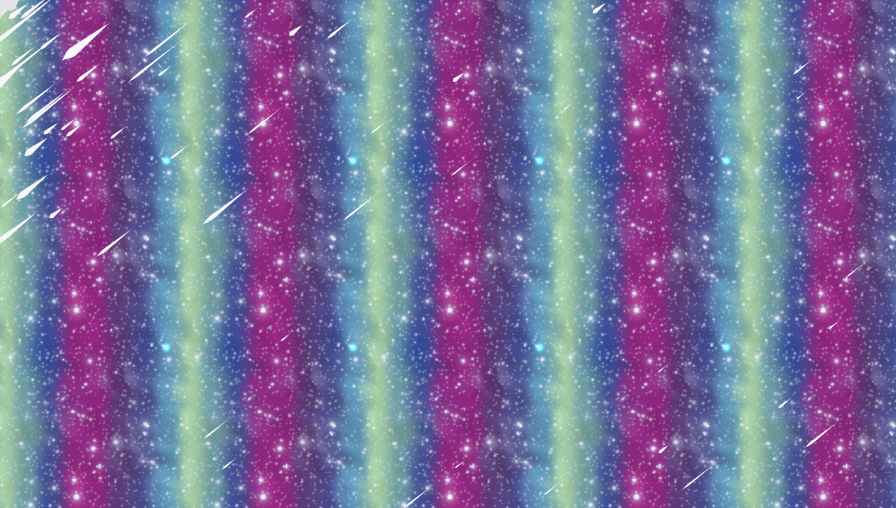
Write a Shadertoy shader that draws this pattern.

```glsl
// Tiled galaxy stripes with star dust, scratched by white diagonal slivers.

const float TAU = 6.2832;

vec3 hash3(vec2 p) {
    vec3 q = fract(p.xyx * vec3(0.1031, 0.103, 0.0973));
    q += dot(q, q.yxz + 33.33);
    return fract((q.xxy + q.yzz) * q.zyx);
}

// Layered sines with whole frequencies, so the clouds wrap at tile borders
float clouds(vec2 tile) {
    vec2 a = TAU * vec2(tile.x + tile.y, tile.y - tile.x);
    float sum = 0.0;
    for (float f = 1.0; f < 8.0; f++) {
        vec2 q = a * f + f * f;
        sum += sin(q.x + 1.7 * sin(a.y + f)) * sin(q.y + 1.9 * sin(a.x * 2.0 - f)) / f;
    }
    return sum;
}

// Soft spot that wraps around the tile
float blob(vec2 tile, vec2 center, vec2 radius) {
    vec2 d = (fract(tile - center + 0.5) - 0.5) / radius;
    return exp(-dot(d, d));
}

// Vertical colour bands, blended around the tile
vec3 stripes(float u) {
    vec3 bands[8] = vec3[8](
        vec3(0.64, 0.80, 0.64), vec3(0.42, 0.60, 0.63),
        vec3(0.25, 0.30, 0.56), vec3(0.50, 0.17, 0.50),
        vec3(0.55, 0.15, 0.50), vec3(0.34, 0.22, 0.45),
        vec3(0.29, 0.29, 0.53), vec3(0.37, 0.59, 0.72));
    float x = fract(u) * 8.0;
    int i = int(x) % 8;
    return mix(bands[i], bands[(i + 1) % 8], smoothstep(0.0, 1.0, fract(x)));
}

// Cellular stars: wrapped cell ids make every tile alike
float stars(vec2 tile, float cells, float radius, float share) {
    vec2 p = tile * cells;
    float light = 0.0;
    for (int y = -1; y <= 1; y++)
    for (int x = -1; x <= 1; x++) {
        vec2 cell = floor(p) + vec2(x, y);
        vec3 h = hash3(mod(cell, cells) + cells * 3.0);
        float size = radius * cells * (0.6 + 0.6 * h.z);
        vec2 d = (p - cell - h.xy) / size;
        float lit = step(fract(h.z * 17.0 + h.x * 5.0), share);
        light += lit * (0.35 + 0.65 * h.z) * exp(-dot(d, d));
    }
    return light;
}

// Tapered scratches, largest and densest toward the upper left corner
float scratches(vec2 p, float height, float pixel) {
    vec2 along = normalize(vec2(0.8, 0.63));
    float cover = 0.0;
    for (float i = 0.0; i < 120.0; i++) {
        vec3 h = hash3(vec2(i + 2.0, 7.3));
        vec3 k = hash3(vec2(i + 5.0, 91.7));
        vec2 center = vec2(h.x, h.y * height);
        if (i < 34.0) center = vec2(0.30 * h.x * h.x, height * (1.0 - 0.48 * h.y * h.y));
        float wear = exp(-4.5 * distance(center, vec2(0.0, height)));
        float corner = exp(-6.0 * distance(center, vec2(1.0, 0.0)));
        if (k.z > 0.22 + 1.3 * wear + 0.7 * corner) continue;
        float halfLength = mix(0.010, 0.042, k.x * k.x) * (0.8 + 0.7 * wear);
        float halfWidth = mix(0.0007, 0.0022, k.y * k.y * k.y) * (0.7 + 1.5 * wear);
        vec2 d = p - center;
        float a = dot(d, along) / halfLength;
        float b = abs(dot(d, vec2(-along.y, along.x)));
        float width = halfWidth * max(1.0 - a, 0.0) * smoothstep(-1.0, -0.5, a);
        float sliver = clamp((width - b) / pixel + 0.5, 0.0, 1.0);
        cover = max(cover, sliver * clamp(1.5 * width / pixel, 0.0, 1.0));
    }
    return cover;
}

void mainImage(out vec4 fragColor, in vec2 fragCoord) {
    vec2 p = fragCoord / iResolution.x;
    float height = iResolution.y / iResolution.x;
    float pixel = 1.0 / iResolution.x;
    vec2 tile = fract(p * 4.8);
    float cloud = clouds(tile);

    // Bands with wavering borders and deep blue pools
    vec3 color = stripes(tile.x - 0.02 + 0.018 * cloud);
    float pool = blob(tile, vec2(0.22, 0.84), vec2(0.09, 0.14))
               + 0.5 * blob(tile, vec2(0.80, 0.88), vec2(0.08, 0.15));
    color = mix(color, vec3(0.14, 0.26, 0.60), 0.6 * pool);
    color = mix(color, vec3(0.68, 0.13, 0.51), 0.55 * blob(tile, vec2(0.42, 0.06), vec2(0.07, 0.38)));
    color *= 1.0 + 0.05 * cloud;

    // Pale mist and a shaded green wisp
    float mist = blob(tile, vec2(0.69, 0.34), vec2(0.11, 0.10))
               + blob(tile, vec2(0.25, 0.43), vec2(0.10, 0.09))
               + blob(tile, vec2(0.63, 0.68), vec2(0.10, 0.08));
    color = mix(color, vec3(0.68, 0.70, 0.78), 0.5 * mist * smoothstep(-0.7, 1.2, cloud));
    color = mix(color, vec3(0.40, 0.58, 0.53), 0.5 * blob(tile, vec2(0.17, 0.40), vec2(0.08, 0.06)));

    // Dust, small stars, glowing stars
    float light = 0.42 * stars(tile, 48.0, 0.0055, 0.55)
                + 0.75 * stars(tile, 22.0, 0.0075, 0.38)
                + 0.95 * stars(tile, 9.0, 0.012, 0.38)
                + 0.20 * stars(tile, 9.0, 0.032, 0.38);
    light += blob(tile, vec2(0.41, 0.06), vec2(0.014)) + 0.35 * blob(tile, vec2(0.41, 0.06), vec2(0.04));
    color = mix(color, vec3(0.91, 0.93, 0.98), min(light, 1.0));
    color += vec3(0.3, 0.7, 0.7) * blob(tile, vec2(0.89, 0.86), vec2(0.018));

    // Scratches and the bare upper left corner
    color = mix(color, vec3(0.97, 0.97, 0.98), scratches(p, height, pixel));
    float bare = p.x + height - p.y - 0.022 + 0.004 * sin(p.x * 310.0);
    color = mix(color, vec3(0.89, 0.89, 0.91), smoothstep(pixel, -pixel, bare));
    fragColor = vec4(clamp(color, 0.0, 1.0), 1.0);
}
```
